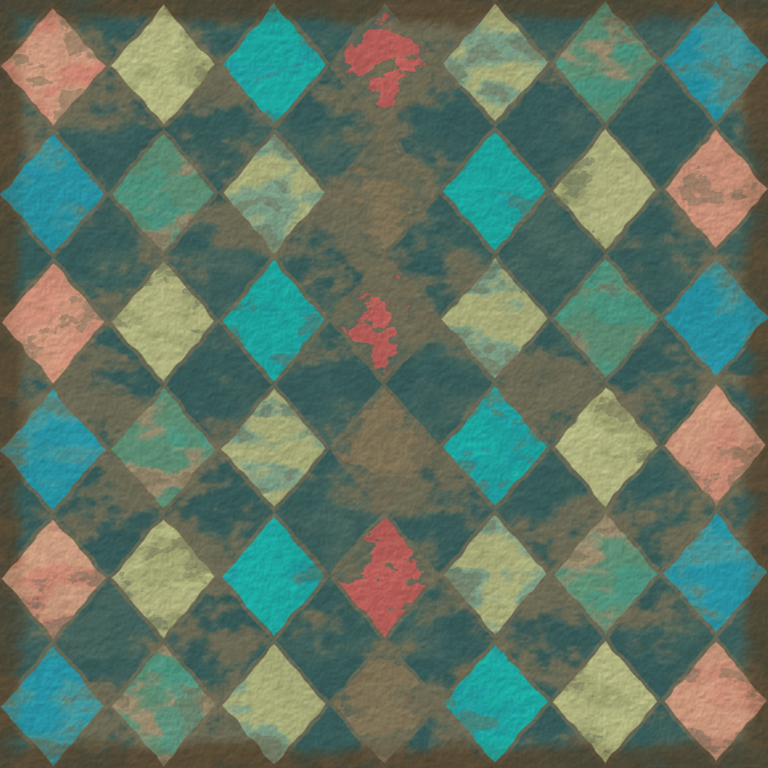
Give the GLSL for this pattern, as a WebGL 1 fragment shader.

```glsl
precision highp float;
uniform vec2 u_resolution;

const vec2 GRID = vec2(6.95, 6.0);         // diamonds across and down
const vec2 GRID_SHIFT = vec2(0.02, -0.02);
const float TILT = 0.044;                  // rows climb slightly to the right
const float HALF_SIZE = 0.487;             // diamond radius in cell units
const float SEAM_WIDTH = 0.0022;
const float EDGE_WOBBLE = 0.0045;
const float EDGE_SOFTNESS = 0.0013;
const float RELIEF = 0.17;

const vec3 SLATE = vec3(0.215, 0.355, 0.345);
const vec3 SLATE_LIGHT = vec3(0.275, 0.390, 0.360);
const vec3 EARTH = vec3(0.440, 0.415, 0.325);
const vec3 RUST = vec3(0.320, 0.255, 0.170);
const vec3 PEACH = vec3(0.780, 0.620, 0.500);
const vec3 ROSE = vec3(0.770, 0.490, 0.420);
const vec3 CREAM = vec3(0.680, 0.690, 0.490);
const vec3 OLIVE = vec3(0.600, 0.620, 0.430);
const vec3 MIST = vec3(0.440, 0.590, 0.520);
const vec3 TEAL = vec3(0.110, 0.650, 0.620);
const vec3 BLUE = vec3(0.150, 0.560, 0.620);
const vec3 GREEN = vec3(0.350, 0.540, 0.440);
const vec3 RED = vec3(0.700, 0.360, 0.340);
const vec3 UMBER = vec3(0.490, 0.445, 0.340);

float hash(vec2 p) {
  vec3 q = fract(vec3(p.xyx) * 0.1031);
  q += dot(q, q.yzx + 33.33);
  return fract((q.x + q.y) * q.z);
}

float noise(vec2 p) {
  vec2 i = floor(p);
  vec2 f = fract(p);
  f = f * f * (3.0 - 2.0 * f);
  return mix(mix(hash(i), hash(i + vec2(1.0, 0.0)), f.x),
             mix(hash(i + vec2(0.0, 1.0)), hash(i + 1.0), f.x), f.y);
}

float fbm(vec2 p) {
  float sum = 0.0;
  float gain = 0.5;
  for (int i = 0; i < 5; i++) {
    sum += gain * noise(p);
    p = mat2(1.6, 1.2, -1.2, 1.6) * p + 17.3;
    gain *= 0.5;
  }
  return sum / 0.96875;
}

float plasterHeight(vec2 p) {
  return noise(p * vec2(130.0, 170.0)) + 0.6 * noise(p * 290.0 + 40.0);
}

// Base and blotch colours for a place in the seven-colour sequence
void pickPaint(float index, float reversed, float tint, out vec3 base, out vec3 blotch) {
  if (index < 0.5) { base = mix(PEACH, ROSE, tint); blotch = mix(ROSE, PEACH, tint); }
  else if (index < 1.5) { base = CREAM; blotch = OLIVE; }
  else if (index < 2.5) { base = TEAL; blotch = mix(TEAL, BLUE, 0.45); }
  else if (index < 3.5) {
    base = mix(RED, UMBER, reversed);
    blotch = mix(RED * 1.1, EARTH, reversed);
  }
  else if (index < 4.5) { base = mix(CREAM, OLIVE, 0.4); blotch = MIST; }
  else if (index < 5.5) { base = GREEN; blotch = mix(UMBER, PEACH, 0.5); }
  else { base = BLUE; blotch = mix(BLUE, MIST, 0.45); }
}

void main() {
  vec2 p = gl_FragCoord.xy / u_resolution;

  // Cell coordinates, rows counted from the top
  vec2 g = vec2(p.x, 1.0 - p.y) * GRID + GRID_SHIFT + vec2(0.0, TILT * p.x);
  vec2 cell = clamp(floor(g), vec2(0.0), vec2(6.0, 5.0));
  vec2 q = abs(g - cell - 0.5);
  float reversed = mod(cell.y, 2.0);
  float index = mix(cell.x, 6.0 - cell.x, reversed);
  float dist = (q.x + q.y - HALF_SIZE) / length(GRID);
  dist += (noise(p * 65.0) - 0.5) * EDGE_WOBBLE;

  // Shared wear fields
  float broad = fbm(p * vec2(7.0, 10.0) + 3.0);
  float streak = fbm(p * vec2(20.0, 32.0) + 31.0);
  float fine = fbm(p * vec2(75.0, 95.0) + 9.0);
  float middle = exp(-pow((g.x - 3.5) / 0.8, 2.0));
  float leftBand = exp(-pow((g.x - 1.4) / 0.8, 2.0));

  // Dark ground with earthy scuffs
  vec3 color = mix(SLATE, SLATE_LIGHT, smoothstep(0.35, 0.7, streak));
  float scuff = 0.55 * broad + 0.3 * streak + 0.15 * fine;
  scuff += 0.065 * middle + 0.03 * leftBand - 0.6 * max(dist - 0.02, 0.0);
  color = mix(color, EARTH, 0.85 * smoothstep(0.51, 0.62, scuff));

  // Seam around each diamond
  float soft = max(EDGE_SOFTNESS, 0.7 / u_resolution.y);
  float seam = 1.0 - smoothstep(SEAM_WIDTH, SEAM_WIDTH + 2.0 * soft, abs(dist));
  color = mix(color, EARTH, 0.75 * seam);

  // Blotched diamond paint
  vec3 base;
  vec3 blotch;
  pickPaint(index, reversed, hash(cell + 5.0), base, blotch);
  float patches = smoothstep(0.47, 0.60, 0.75 * streak + 0.25 * broad);
  vec3 paint = mix(base, blotch, 0.85 * patches);
  float greenTile = step(4.5, index) * step(index, 5.5);
  float verdigris = smoothstep(0.50, 0.60, fbm(p * vec2(17.0, 25.0) + 71.0));
  paint = mix(paint, mix(GREEN, TEAL, 0.35), 0.7 * greenTile * verdigris);
  paint *= 0.94 + 0.12 * broad;

  // Flaking: strongest on the middle column, easing toward the bottom
  float middleTile = step(2.5, index) * step(index, 3.5);
  float flaking = middleTile * mix(1.0 - 0.75 * smoothstep(2.0, 4.0, cell.y), 0.5, reversed);
  float rim = smoothstep(-0.035, 0.0, dist);
  float loss = 0.7 * streak + 0.3 * fine + flaking * (0.06 + 0.14 * rim) + 0.05 * rim;
  float kept = 1.0 - smoothstep(0.61, 0.66, loss);
  vec3 bare = mix(color, EARTH, 0.55);
  paint = mix(bare, paint, mix(0.55 + 0.45 * kept, kept, middleTile));
  float fill = 1.0 - smoothstep(-soft, soft, dist + SEAM_WIDTH);
  color = mix(color, paint, fill);

  // Rusty canvas border
  vec2 margin = min(p, 1.0 - p);
  float border = 1.0 - smoothstep(0.0, 0.07, min(margin.x, margin.y));
  float rust = smoothstep(0.55, 0.95, border * 0.75 + 0.5 * streak);
  color = mix(color, RUST, rust * mix(0.75, 0.22, fill));

  // Embossed plaster grain
  float relief = plasterHeight(p) - plasterHeight(p + vec2(0.0014, -0.0018));
  color *= 1.0 + RELIEF * relief + 0.12 * (fine - 0.5);
  gl_FragColor = vec4(color, 1.0);
}
```
